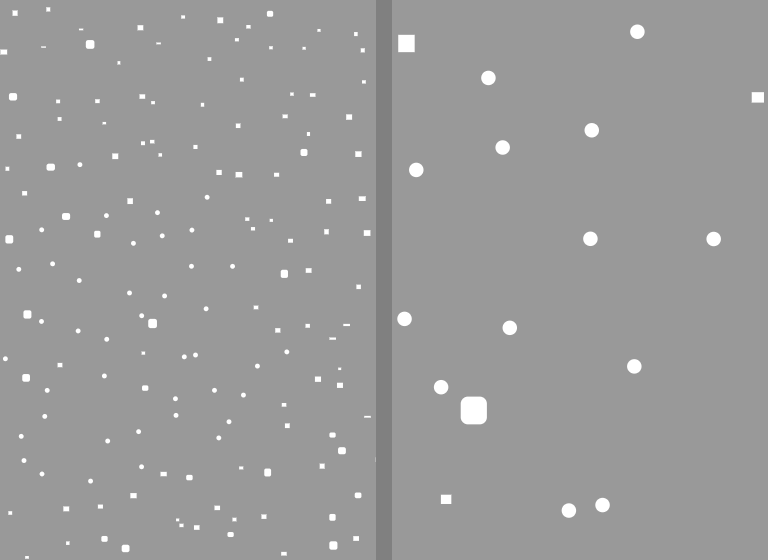
Left, the full canvas; right, a detail of the centre.
This pattern is drawn by a WebGL 2 fragment shader. Its source:

```glsl
#version 300 es
precision highp float;
// Sparse white specks scattered over flat grey: small rectangles, round dots
// and larger rounded blobs. One speck sits in each cell of a jittered grid and
// is drawn with a rounded-box distance. All lengths are in canvas heights.

#define ROWS 15.0            // grid cells per canvas height
#define JITTER 0.88          // share of a cell the speck may wander in
#define DOT_RADIUS 0.0043
#define RECT_MIN 0.0026      // half size of the rectangles
#define RECT_MAX 0.0052
#define BLOB_MIN 0.0056      // half size of the rounded blobs
#define BLOB_MAX 0.0078
#define BLOB_SHARE 0.11
#define SLIVER_SHARE 0.09
#define DOT_ZONE vec2(0.17, 0.40)

uniform vec2 u_resolution;
out vec4 fragColor;

const vec3 GREY = vec3(0.60);
const vec3 WHITE = vec3(1.0);

float hash(vec2 p, float seed) {
    return fract(sin(dot(p, vec2(127.1, 311.7)) + seed * 74.7) * 43758.5453);
}

float roundedBox(vec2 p, vec2 halfSize, float radius) {
    vec2 q = abs(p) - halfSize + radius;
    return length(max(q, 0.0)) + min(max(q.x, q.y), 0.0) - radius;
}

// Distance to the speck that belongs to one grid cell
float speck(vec2 p, vec2 cell) {
    vec2 wander = vec2(hash(cell, 1.0), hash(cell, 2.0)) - 0.5;
    vec2 center = (cell + 0.5 + JITTER * wander) / ROWS;
    vec2 offset = p - center;
    float kind = hash(cell, 3.0);
    float size = hash(cell, 4.0);

    // Blobs are more common near the bottom
    float blobShare = BLOB_SHARE + 0.14 * smoothstep(0.35, 0.0, center.y);
    if (kind < blobShare) {
        float s = mix(BLOB_MIN, BLOB_MAX, size * size);
        vec2 halfSize = s * vec2(1.0, mix(0.8, 1.2, hash(cell, 5.0)));
        return roundedBox(offset, halfSize, 0.55 * s);
    }

    // Round dots gather in one zone on the left
    float dotShare = 0.85 * smoothstep(0.36, 0.22, distance(center, DOT_ZONE));
    if (hash(cell, 6.0) < dotShare) return length(offset) - DOT_RADIUS;

    // Upright rectangles, a few of them squeezed to slivers
    float s = mix(RECT_MIN, RECT_MAX, size);
    vec2 halfSize = s * vec2(mix(0.85, 1.25, hash(cell, 7.0)),
                             mix(0.80, 1.10, hash(cell, 8.0)));
    if (kind > 1.0 - SLIVER_SHARE) halfSize *= vec2(1.2, 0.45);
    return roundedBox(offset, halfSize, 0.0);
}

void main() {
    vec2 p = gl_FragCoord.xy / u_resolution.y;
    float pixel = 1.0 / u_resolution.y;

    // Nearest speck among the surrounding cells
    vec2 home = floor(p * ROWS);
    float d = 1.0;
    for (int j = -1; j <= 1; j++)
        for (int i = -1; i <= 1; i++)
            d = min(d, speck(p, home + vec2(i, j)));

    float coverage = clamp(0.5 - d / pixel, 0.0, 1.0);
    fragColor = vec4(mix(GREY, WHITE, coverage), 1.0);
}
```
